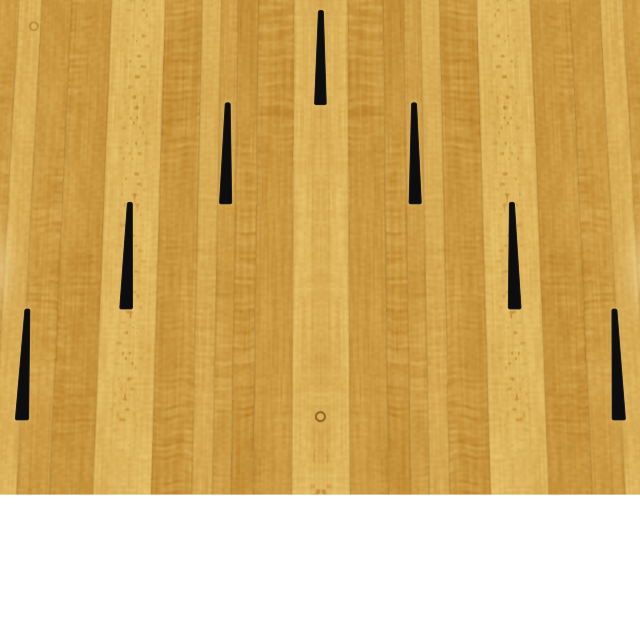
Reproduce this texture procedurally as a WebGL 1 fragment shader.

```glsl
precision highp float;
// Polished maple floor with seven tapered dark inlays set in a chevron, above a
// white band. Planks fan out slightly and mirror about the centre line; grain
// is stretched value noise, and inlays are rounded tapered box distances.

uniform vec2 u_resolution;

const float CENTER = 0.5014;
const float FLOOR_END = 0.7728;

float hash(vec2 p) {
  return fract(sin(dot(p, vec2(127.1, 311.7))) * 43758.5453);
}

float noise(vec2 p) {
  vec2 i = floor(p);
  vec2 f = fract(p);
  f = f * f * (3.0 - 2.0 * f);
  float a = mix(hash(i), hash(i + vec2(1.0, 0.0)), f.x);
  float b = mix(hash(i + vec2(0.0, 1.0)), hash(i + vec2(1.0, 1.0)), f.x);
  return mix(a, b, f.y);
}

float fbm(vec2 p) {
  return 0.57 * noise(p) + 0.29 * noise(p * 2.03 + 7.1) + 0.14 * noise(p * 4.1 + 3.7);
}

// x: tone, y: plank index, z: darkness of the seam
vec3 addPlank(vec3 plank, float u, float edge, float tone, float px) {
  float inside = smoothstep(-px, px, u - edge);
  float seam = 1.0 - smoothstep(0.0, 1.5 * px + 0.0006, abs(u - edge));
  return vec3(mix(plank.x, tone, inside), plank.y + step(edge, u), max(plank.z, seam));
}

vec3 planks(float u, float px) {
  vec3 b = vec3(0.84, 0.0, 0.0);
  b = addPlank(b, u, 0.0417, 0.27, px);
  b = addPlank(b, u, 0.0970, 0.17, px);
  b = addPlank(b, u, 0.1290, 0.36, px);
  b = addPlank(b, u, 0.1557, 0.66, px);
  b = addPlank(b, u, 0.1850, 0.25, px);
  b = addPlank(b, u, 0.2435, 0.80, px);
  b = addPlank(b, u, 0.3268, 0.24, px);
  b = addPlank(b, u, 0.3893, 0.36, px);
  b = addPlank(b, u, 0.4362, 0.74, px);
  return addPlank(b, u, 0.4714, 0.38, px);
}

vec3 woodColor(vec2 p, float px) {
  float u = abs(p.x - CENTER) / (1.0 + 0.09 * p.y / FLOOR_END);
  vec3 plank = planks(u, px);
  vec2 q = vec2(u, p.y + 3.7 * plank.y);
  float pale = smoothstep(0.5, 0.75, plank.x);

  // Broad stains, fine fibres and cross-grain ripples
  float tone = plank.x + 0.42 * (fbm(q * vec2(16.0, 5.0)) - 0.5);
  tone += 0.30 * (noise(q * vec2(330.0, 16.0)) - 0.5);
  tone += 0.20 * (noise(q * vec2(170.0, 230.0)) - 0.5);
  float warp = 0.012 * noise(q * vec2(35.0, 12.0));
  float ripple = noise(vec2(q.x * 28.0, (q.y + warp) * 190.0)) - 0.5;
  float patches = smoothstep(0.35, 0.7, fbm(q * vec2(18.0, 6.0) + 19.0));
  tone += ripple * patches * mix(0.46, 0.18, pale);
  tone -= 0.10 * (1.0 - smoothstep(0.0140, 0.0155, u));

  // Small dark flecks along the hearts of the pale planks
  float heart = exp(-pow(u / 0.016, 2.0)) + exp(-pow((u - 0.284) / 0.018, 2.0));
  float fleck = smoothstep(0.63, 0.88, noise(q * vec2(210.0, 125.0)));
  tone -= 0.65 * fleck * heart * smoothstep(0.3, 0.65, noise(q * vec2(9.0, 6.0)));

  vec3 dark = vec3(0.755, 0.545, 0.205);
  vec3 light = vec3(0.895, 0.745, 0.405);
  vec3 color = mix(dark, light, clamp(tone, -0.35, 1.2));
  return color * (1.0 - 0.07 * plank.z);
}

// k runs from -3 to 3 across the chevron
float inlayDistance(vec2 p, float k) {
  float a = abs(k);
  float tipY = 0.0156 + 0.1387 * a + 0.0056 * a * a;
  float baseY = 0.1643 + 0.1504 * a + 0.0046 * a * a;
  float t = clamp((p.y - tipY) / (baseY - tipY), 0.0, 1.0);
  float axis = CENTER + k * (0.1419 + 0.0026 * t + 0.00365 * a) - 0.0008 * t;
  float halfWidth = mix(0.0046, 0.0100 + 0.0004 * a, t);
  float radius = 0.0036;
  vec2 q = vec2(abs(p.x - axis) - halfWidth,
                abs(p.y - 0.5 * (tipY + baseY)) - 0.5 * (baseY - tipY)) + radius;
  return length(max(q, 0.0)) + min(max(q.x, q.y), 0.0) - radius;
}

float ring(vec2 p, vec2 center, float radius, float px) {
  float d = abs(length(p - center) - radius);
  return 1.0 - smoothstep(0.0006, 0.0008 + 1.2 * px, d);
}

void main() {
  vec2 p = gl_FragCoord.xy / u_resolution;
  p.y = 1.0 - p.y;
  float px = 1.0 / min(u_resolution.x, u_resolution.y);
  vec3 color = woodColor(p, px);

  // Plug outlines and the faint sheen at both sides
  color = mix(color, vec3(0.48, 0.31, 0.08), 0.75 * ring(p, vec2(0.5007, 0.651), 0.0070, px));
  color = mix(color, vec3(0.60, 0.41, 0.13), 0.45 * ring(p, vec2(0.053, 0.041), 0.0062, px));
  vec2 side = vec2(min(p.x, 1.0 - p.x) / 0.022, (p.y - 0.42) / 0.06);
  color = mix(color, vec3(0.94, 0.85, 0.62), 0.45 * exp(-dot(side, side)));

  // Inlays with a pale rim and a softly lit edge
  float d = 1.0;
  for (int i = 0; i < 7; i++) d = min(d, inlayDistance(p, float(i) - 3.0));
  color = mix(color, vec3(0.91, 0.75, 0.42), 0.4 * exp(-max(d, 0.0) / 0.003));
  vec3 ink = mix(vec3(0.05, 0.05, 0.06), vec3(0.15, 0.14, 0.09), smoothstep(-0.0025, 0.0, d));
  color = mix(color, ink, 1.0 - smoothstep(-0.6 * px, 0.6 * px, d));

  float below = smoothstep(-0.5 * px, 0.5 * px, p.y - FLOOR_END);
  gl_FragColor = vec4(mix(color, vec3(1.0), below), 1.0);
}
```
